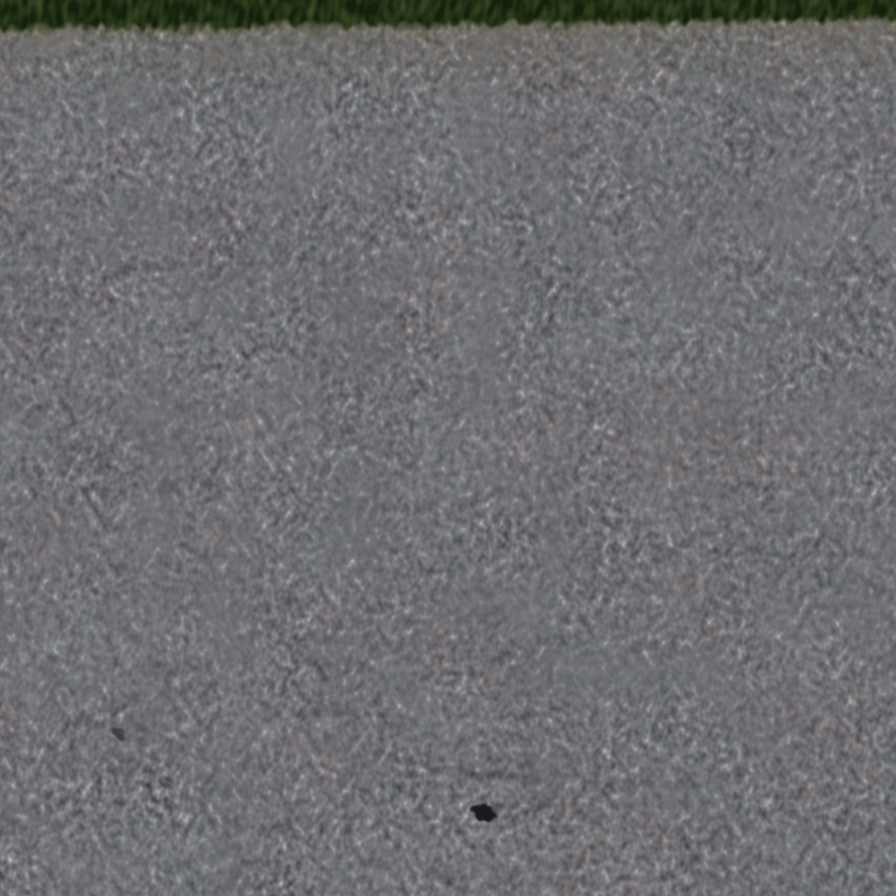
This texture is drawn by a WebGL 2 fragment shader. Its source:

```glsl
#version 300 es
precision highp float;

#define ASPHALT vec3(0.438, 0.437, 0.452)
#define VERGE_TAN vec3(0.435, 0.420, 0.365)
#define GRASS_DARK vec3(0.075, 0.125, 0.045)
#define GRASS_LIGHT vec3(0.235, 0.300, 0.150)
#define GRAIN_SCALE 125.0
#define GRAIN_CONTRAST 0.150
#define GRAIN_TILT 0.55
#define TINT_STRENGTH 0.030
#define GRASS_EDGE 0.966
#define EDGE_SLOPE 0.010

uniform vec2 u_resolution;
out vec4 fragColor;

float hash(vec2 p) {
    return fract(sin(dot(p, vec2(127.1, 311.7))) * 43758.5453);
}

// Dot product of a random unit gradient with the offset from its corner
float cornerSlope(vec2 cell, vec2 offset) {
    float angle = 6.28318 * hash(cell);
    return dot(vec2(cos(angle), sin(angle)), offset);
}

float gradientNoise(vec2 p) {
    vec2 cell = floor(p);
    vec2 f = p - cell;
    vec2 w = f * f * (3.0 - 2.0 * f);
    vec2 e = vec2(1.0, 0.0);
    float low = mix(cornerSlope(cell, f), cornerSlope(cell + e.xy, f - e.xy), w.x);
    float high = mix(cornerSlope(cell + e.yx, f - e.yx), cornerSlope(cell + e.xx, f - e.xx), w.x);
    return mix(low, high, w.y);
}

vec2 rotate(vec2 p, float angle) {
    float c = cos(angle), s = sin(angle);
    return vec2(c * p.x - s * p.y, s * p.x + c * p.y);
}

// Short upright flecks that lean left or right from patch to patch
float stoneGrain(vec2 uv) {
    vec2 stretch = vec2(1.0, 0.68) * GRAIN_SCALE;
    float leanLeft = gradientNoise(rotate(uv, GRAIN_TILT) * stretch + 17.0);
    float leanRight = gradientNoise(rotate(uv, -GRAIN_TILT) * stretch + 53.0);
    float lean = smoothstep(-0.2, 0.2, gradientNoise(uv * 32.0 + 5.0));
    float fine = gradientNoise(uv * GRAIN_SCALE * vec2(1.75, 1.4) + 91.0);
    return mix(leanLeft, leanRight, lean) + 0.5 * fine;
}

vec3 asphalt(vec2 uv) {
    float grain = stoneGrain(uv);
    float roughness = 1.0 + 0.9 * gradientNoise(uv * 14.0 + 31.0)
                    + 0.25 * smoothstep(0.3, 0.0, uv.y);
    float clumps = 0.040 * gradientNoise(uv * 45.0 + 7.0) + 0.025 * gradientNoise(uv * 9.0);
    float sparkle = 0.28 * pow(max(grain - 0.18, 0.0), 2.0);
    float tint = gradientNoise(uv * 48.0 + 71.0) + 0.5 * gradientNoise(uv * 7.0 + 23.0);
    vec3 color = ASPHALT + grain * roughness * GRAIN_CONTRAST + clumps + sparkle;
    return color + TINT_STRENGTH * tint * vec3(-0.6, 0.3, 0.5);
}

// Faint sagging seam near the bottom
float seam(vec2 uv) {
    float height = 0.125 + 0.5 * pow(uv.x - 0.68, 2.0) + 0.012 * gradientNoise(vec2(uv.x * 22.0, 3.0));
    float span = smoothstep(0.36, 0.48, uv.x) * smoothstep(0.92, 0.82, uv.x);
    float broken = 0.6 + 1.2 * gradientNoise(uv * 26.0 + 13.0);
    return span * broken * smoothstep(0.009, 0.001, abs(uv.y - height));
}

// Ragged dark pit, longer along its tilted axis
float pit(vec2 uv, vec2 center, float radius) {
    vec2 q = rotate(uv - center, 0.6) / radius;
    float dist = length(q * vec2(0.8, 1.25)) + 0.6 * gradientNoise(uv * 130.0);
    return smoothstep(1.15, 0.6, dist);
}

vec3 grass(vec2 uv) {
    float blades = gradientNoise(rotate(uv, 0.15) * vec2(140.0, 60.0) + 37.0);
    float tufts = gradientNoise(uv * vec2(38.0, 55.0) + 61.0);
    float light = 0.32 + 0.9 * blades + 0.5 * tufts;
    return mix(GRASS_DARK, GRASS_LIGHT, clamp(light, 0.0, 1.0));
}

void main() {
    vec2 uv = gl_FragCoord.xy / u_resolution;

    // Road surface with its marks
    vec3 color = asphalt(uv);
    color *= 1.0 - 0.14 * seam(uv);
    color = mix(color, vec3(0.085, 0.085, 0.10), 0.95 * pit(uv, vec2(0.541, 0.093), 0.013));
    color = mix(color, vec3(0.19, 0.19, 0.20), 0.7 * pit(uv, vec2(0.133, 0.182), 0.008));

    // Dusty verge, then the grass strip
    float fringe = 0.009 * gradientNoise(uv * vec2(110.0, 60.0) + 43.0)
                 + 0.006 * gradientNoise(uv * vec2(18.0, 4.0) + 29.0);
    float rise = uv.y + fringe - GRASS_EDGE - EDGE_SLOPE * uv.x;
    float dust = 0.35 * smoothstep(-0.09, -0.01, rise) + 0.5 * smoothstep(-0.014, 0.0, rise);
    vec3 dusty = VERGE_TAN + 0.9 * (color - ASPHALT);
    color = mix(color, dusty, dust);
    color = mix(color, grass(uv), smoothstep(-0.004, 0.007, rise));

    fragColor = vec4(clamp(color, 0.0, 1.0), 1.0);
}
```
